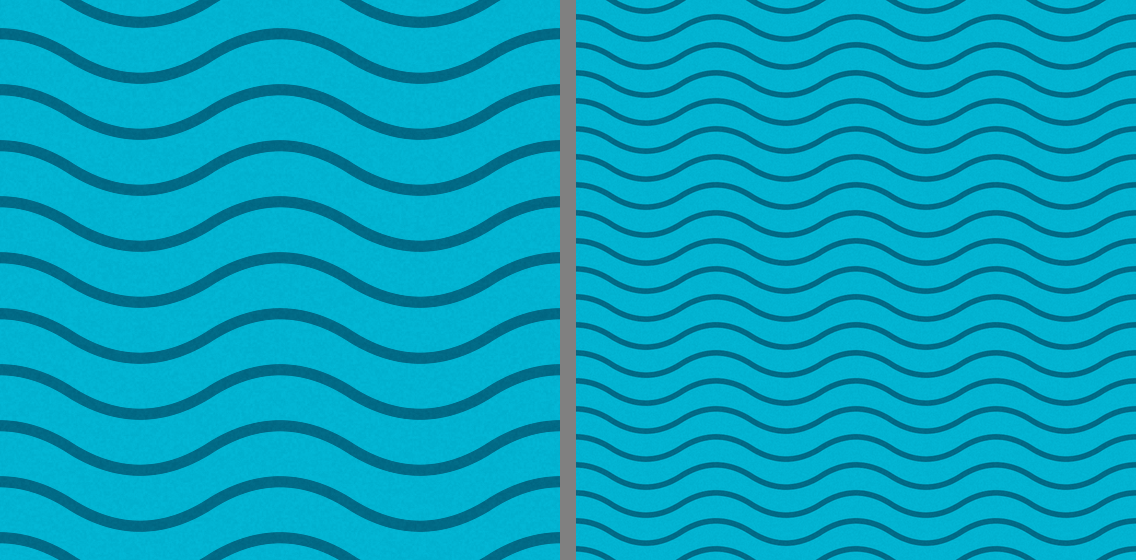
Left: one tile. Right: repeated 2 by 2.
Write a three.js fragment shader that draws this pattern.

```glsl
// Evenly stacked wavy stripes in deep teal on a cyan ground with fine paper grain.
// Each wave joins parabolic crests and troughs; the vertical offset divided by the
// local steepness gives a stroke of constant width. All repeats and noise wrap.

varying vec2 vUv;

const float WAVES = 2.0;         // wave periods across
const float LINES = 10.0;        // stripes up the canvas
const float AMPLITUDE = 0.0397;  // height of a crest above the mid line
const float LINE_WIDTH = 0.02;
const float EDGE = 0.001;        // half width of the soft edge
const float GRAIN_CELLS = 256.0;
const vec3 GROUND = vec3(0.006, 0.703, 0.820);
const vec3 STROKE = vec3(0.004, 0.417, 0.527);

// Sine-free hash of a lattice point
float hash(vec2 p) {
  vec3 q = fract(p.xyx * 0.1031);
  q += dot(q, q.yzx + 33.33);
  return fract((q.x + q.y) * q.z);
}

// Value noise that wraps after a whole number of cells
float wrappedNoise(vec2 uv, float cells) {
  vec2 p = uv * cells;
  vec2 i = floor(p);
  vec2 f = fract(p);
  f = f * f * (3.0 - 2.0 * f);
  vec2 a = mod(i, cells);
  vec2 b = mod(i + 1.0, cells);
  float low = mix(hash(a), hash(vec2(b.x, a.y)), f.x);
  float high = mix(hash(vec2(a.x, b.y)), hash(b), f.x);
  return mix(low, high, f.y);
}

// Height (x) and slope (y) of the wave, with a crest at x = 0
vec2 wave(float x, float periods, float amplitude) {
  float lobe = fract(x * periods + 0.25) * 2.0;
  float side = lobe < 1.0 ? 1.0 : -1.0;
  float u = fract(lobe) * 2.0 - 1.0;
  float height = side * amplitude * (1.0 - u * u);
  float slope = -side * amplitude * 2.0 * u * 4.0 * periods;
  return vec2(height, slope);
}

// Distance to the centre of the nearest stripe
float stripeDistance(vec2 uv, float lines) {
  vec2 w = wave(uv.x, WAVES, AMPLITUDE);
  float offset = (fract((uv.y - w.x) * lines + 0.5) - 0.5) / lines;
  return abs(offset) / sqrt(1.0 + w.y * w.y);
}

// Fine and finer grain, centred on zero
float grain(vec2 uv, float cells) {
  float coarse = wrappedNoise(uv, cells) - 0.5;
  float fine = wrappedNoise(uv, cells * 2.0) - 0.5;
  return 0.6 * coarse + 0.4 * fine;
}

void main() {
  float d = stripeDistance(vUv, LINES) - 0.5 * LINE_WIDTH;
  float ink = 1.0 - smoothstep(-EDGE, EDGE, d);
  vec3 color = mix(GROUND, STROKE, ink);
  color += grain(vUv, GRAIN_CELLS) * vec3(0.012, 0.05, 0.05);
  gl_FragColor = vec4(clamp(color, 0.0, 1.0), 1.0);
}
```
